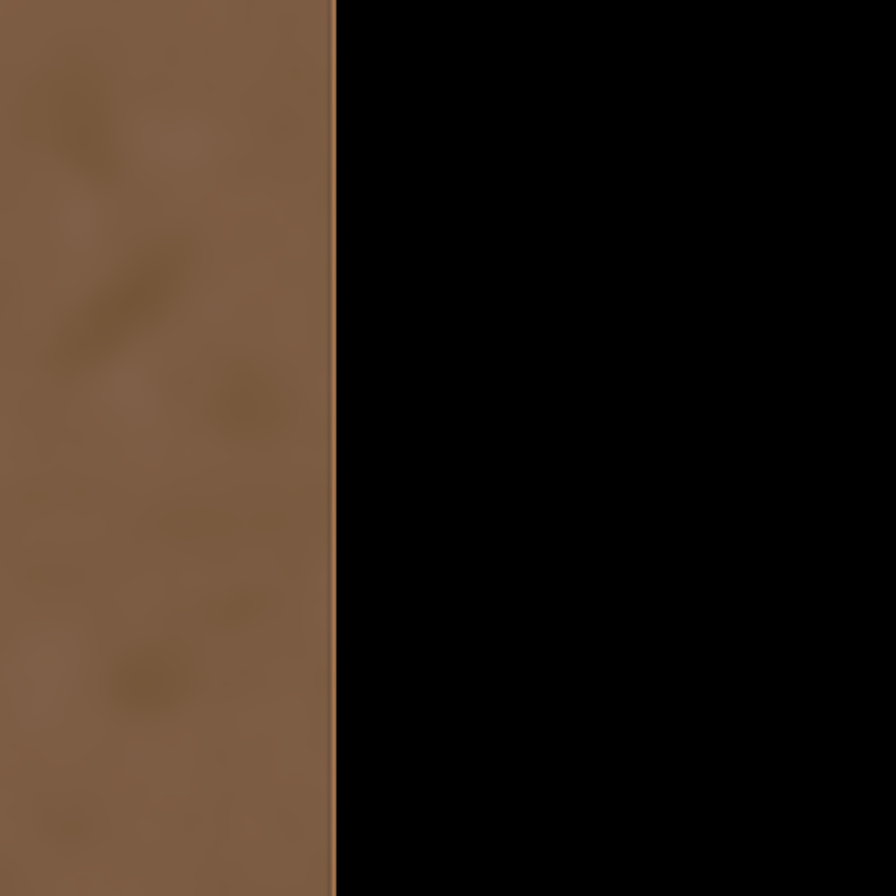
Reproduce this background procedurally as a WebGL 2 fragment shader.

```glsl
#version 300 es
precision highp float;

uniform vec2 u_resolution;
out vec4 fragColor;

const vec3 OLIVE_BROWN = vec3(0.445, 0.325, 0.205);
const vec3 ROSY_BROWN = vec3(0.515, 0.385, 0.300);
const vec3 RIM_GLOW = vec3(0.70, 0.49, 0.32);
const float PANEL_EDGE = 0.3755;

float hash(vec2 p) {
    vec3 q = fract(vec3(p.xyx) * 0.1031);
    q += dot(q, q.yzx + 33.33);
    return fract((q.x + q.y) * q.z);
}

float valueNoise(vec2 p) {
    vec2 cell = floor(p);
    vec2 f = fract(p);
    f = f * f * (3.0 - 2.0 * f);
    float low = mix(hash(cell), hash(cell + vec2(1.0, 0.0)), f.x);
    float high = mix(hash(cell + vec2(0.0, 1.0)), hash(cell + 1.0), f.x);
    return mix(low, high, f.y);
}

float fbm(vec2 p) {
    float sum = 0.0;
    float amplitude = 0.5;
    for (int i = 0; i < 3; i++) {
        sum += amplitude * valueNoise(p);
        p = p * 2.03 + 7.1;
        amplitude *= 0.5;
    }
    return sum / 0.875;
}

// Soft tilted ellipse
float patchGlow(vec2 p, vec2 center, vec2 radius, float angle) {
    float c = cos(angle);
    float s = sin(angle);
    vec2 d = mat2(c, -s, s, c) * (p - center) / radius;
    return exp(-dot(d, d));
}

// Broad light and dark areas of the panel
float broadTone(vec2 p) {
    float tone = 0.56;
    tone -= 0.42 * patchGlow(p, vec2(0.14, 0.66), vec2(0.11, 0.035), 0.75);
    tone -= 0.28 * patchGlow(p, vec2(0.275, 0.55), vec2(0.045, 0.055), 0.0);
    tone -= 0.28 * patchGlow(p, vec2(0.26, 0.32), vec2(0.05, 0.03), 0.2);
    tone -= 0.32 * patchGlow(p, vec2(0.16, 0.23), vec2(0.045, 0.04), 0.0);
    tone -= 0.22 * patchGlow(p, vec2(0.10, 0.84), vec2(0.035, 0.06), 0.5);
    tone += 0.25 * patchGlow(p, vec2(0.21, 0.84), vec2(0.055, 0.035), 0.0);
    tone += 0.25 * patchGlow(p, vec2(0.09, 0.76), vec2(0.03, 0.05), 0.4);
    tone += 0.25 * patchGlow(p, vec2(0.15, 0.57), vec2(0.03, 0.035), 0.0);
    tone += 0.28 * patchGlow(p, vec2(0.06, 0.25), vec2(0.05, 0.06), 0.0);
    return tone;
}

vec3 mottledPanel(vec2 p) {
    float grain = fbm(p * 12.0) - 0.5;
    float tone = broadTone(p) + 0.35 * grain;
    return mix(OLIVE_BROWN, ROSY_BROWN, clamp(tone, 0.0, 1.0));
}

float verticalLine(float x, float center, float halfWidth) {
    float d = (x - center) / halfWidth;
    return exp(-d * d);
}

void main() {
    vec2 p = gl_FragCoord.xy / u_resolution;
    float pixel = 1.0 / u_resolution.x;

    // Panel with a dark groove and a bright rim
    vec3 color = mottledPanel(p);
    color *= 1.0 - 0.10 * verticalLine(p.x, PANEL_EDGE - 0.0085, 0.002);
    color = mix(color, RIM_GLOW, 0.85 * verticalLine(p.x, PANEL_EDGE - 0.003, 0.002));

    // Black field to the right
    float coverage = 1.0 - smoothstep(-0.75 * pixel, 0.75 * pixel, p.x - PANEL_EDGE);
    fragColor = vec4(color * coverage, 1.0);
}
```
